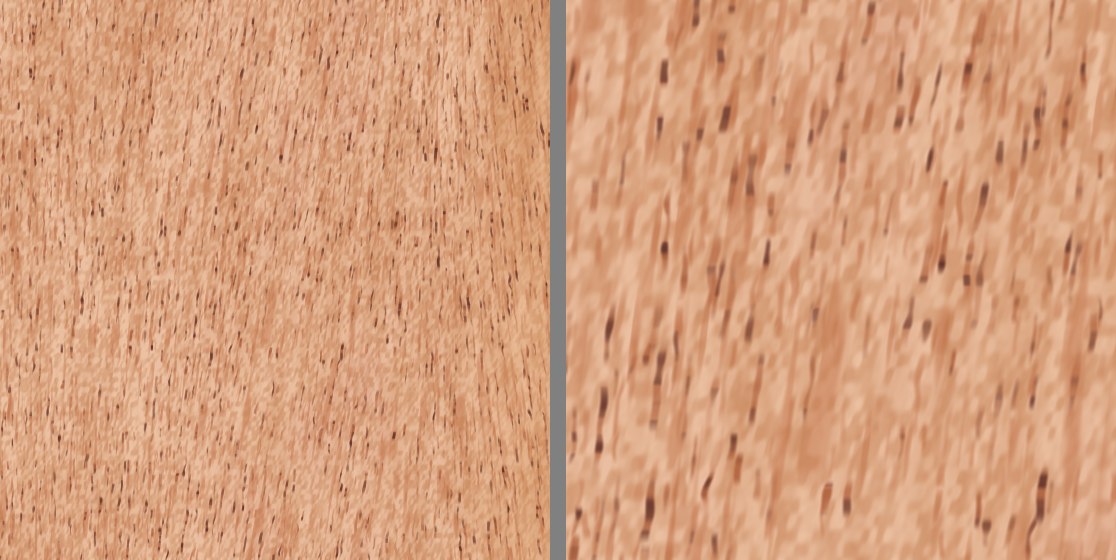
Left, the full canvas; right, a detail of the centre.
A WebGL 2 fragment shader for this texture:

```glsl
#version 300 es
precision highp float;
// Pale pinkish wood: fine slanted flecks, thin grain streaks and scattered dark pores.

uniform vec2 u_resolution;
out vec4 fragColor;

float hash(vec2 p) {
    return fract(sin(dot(p, vec2(127.1, 311.7))) * 43758.5453);
}

float noise(vec2 p) {
    vec2 i = floor(p), f = fract(p);
    f = f * f * (3.0 - 2.0 * f);
    return mix(mix(hash(i), hash(i + vec2(1, 0)), f.x),
               mix(hash(i + vec2(0, 1)), hash(i + vec2(1, 1)), f.x), f.y);
}

// Sideways drift of the grain per unit of height
float grainLean(float x) {
    return mix(0.02, 0.14, smoothstep(0.0, 0.45, x)) - 0.24 * smoothstep(0.6, 0.95, x);
}

// Returns pore coverage in x and the dark, beaded core in y
vec2 pores(vec2 p, vec2 cell, float density, float halfWidth, float seed) {
    float softness = max(0.0013, 0.7 / u_resolution.y);
    vec2 home = floor(p / cell);
    vec2 result = vec2(0.0);
    for (int j = -1; j <= 1; j++) {
        for (int i = -1; i <= 1; i++) {
            vec2 id = home + vec2(i, j);
            vec2 key = id + seed;
            vec2 jitter = vec2(hash(key + 3.1), hash(key + 8.7));
            vec2 center = (id + jitter) * cell;
            float cluster = noise(center * vec2(19.0, 9.0) + 5.0);
            float present = step(hash(key + 15.3), density * (0.3 + 1.4 * cluster));

            // Thin tapered dash that wanders along the local grain
            vec2 d = p - center;
            float size = hash(key + 21.9);
            float halfLength = mix(0.010, 0.034, size * size)
                             * (1.0 + 0.35 * smoothstep(0.75, 0.95, center.x));
            d.x -= d.y * (grainLean(center.x) + 0.06 * (hash(key + 27.4) - 0.5));
            d.x += 0.0035 * (noise(vec2(p.y * 75.0, size * 90.0)) - 0.5);
            float along = abs(d.y) / halfLength;
            float uneven = noise(vec2(p.y * 110.0, hash(key + 61.3) * 150.0));
            float width = halfWidth * mix(0.6, 1.35, hash(key + 33.6)) * (0.6 + 0.8 * uneven);
            float body = 1.0 - smoothstep(width - softness, width + softness, abs(d.x));
            body *= present * (1.0 - smoothstep(0.4, 1.0, along)) * (0.55 + 0.6 * uneven);

            float bead = noise(vec2(p.y * 150.0, hash(key + 41.2) * 200.0));
            float strength = mix(0.4, 1.0, hash(key + 47.8));
            float core = body * smoothstep(0.35, 0.8, bead) * strength;
            result = max(result, vec2(body * strength, core));
        }
    }
    return min(result, 1.0);
}

void main() {
    vec2 p = gl_FragCoord.xy / u_resolution.y;
    float rightSide = smoothstep(0.76, 0.95, p.x);

    // Coordinates along the grain
    float across = p.x - grainLean(p.x) * (p.y - 0.5)
                 + 0.010 * (noise(p * vec2(5.0, 4.0)) - 0.5);
    vec2 grain = vec2(across, p.y);

    // Fine cellular flecks, slanted to the right
    vec2 slanted = vec2(p.x - 0.28 * p.y, p.y);
    float fleck = 0.75 * smoothstep(0.15, 0.8, noise(slanted * vec2(235.0, 115.0)))
                + 0.25 * noise(slanted * vec2(330.0, 190.0) + 37.0);

    // Streaks and broad patches
    float streak = 0.4 * noise(grain * vec2(150.0, 13.0))
                 + 0.35 * noise(grain * vec2(75.0, 7.0) + 19.0)
                 + 0.25 * noise(grain * vec2(34.0, 3.5) + 11.0);
    float patches = 0.6 * noise(grain * vec2(10.0, 3.5) + 23.0)
                  + 0.4 * noise(grain * vec2(28.0, 9.0) + 51.0);
    float tone = 0.57 + mix(0.95, 0.6, rightSide) * (fleck - 0.5)
               + 1.1 * (streak - 0.5) + 0.8 * (patches - 0.5) - 0.12 * rightSide;
    vec3 color = mix(vec3(0.825, 0.595, 0.44), vec3(0.91, 0.735, 0.61),
                     clamp(tone, -0.4, 1.15));

    // Reddish tint in the middle, warmer orange at the right
    float redness = smoothstep(0.25, 0.55, p.x) * (1.0 - smoothstep(0.6, 0.8, p.x))
                  * smoothstep(0.4, 0.8, patches);
    color -= redness * vec3(0.03, 0.055, 0.045);
    color -= rightSide * vec3(0.0, 0.01, 0.03);

    // Thin orange threads that fade in and out along the grain
    float thread = smoothstep(0.66, 0.92, noise(grain * vec2(165.0, 15.0) + 83.0));
    color = mix(color, vec3(0.77, 0.47, 0.31), 0.5 * thread);

    // Faint orange pores under the sharper dark ones
    vec2 faint = pores(p, vec2(0.011, 0.045), 0.6, 0.0016, 5.0);
    color = mix(color, vec3(0.75, 0.44, 0.28), 0.7 * faint.x);
    vec2 dark = pores(p, vec2(0.014, 0.05), 0.66, 0.0016, 71.0);
    color = mix(color, vec3(0.69, 0.38, 0.24), 0.9 * dark.x);
    color = mix(color, vec3(0.32, 0.17, 0.16), 0.8 * dark.y);

    fragColor = vec4(clamp(color, 0.0, 1.0), 1.0);
}
```
